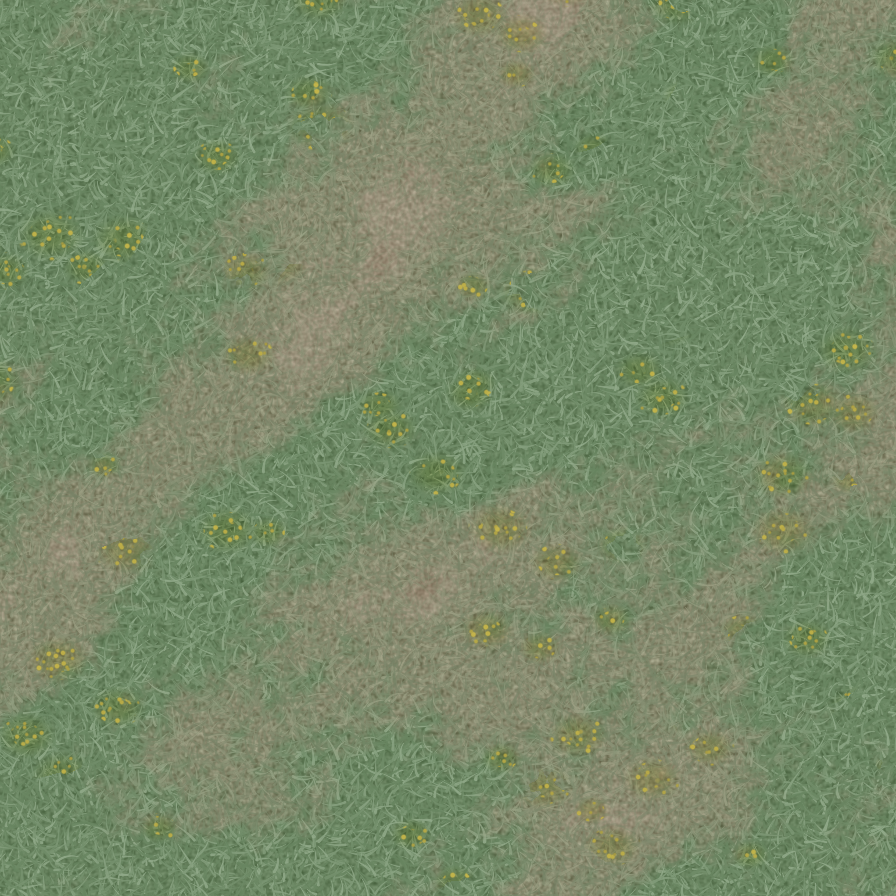
This texture is drawn by a WebGL 2 fragment shader. Its source:

```glsl
#version 300 es
precision highp float;

uniform vec2 u_resolution;
out vec4 fragColor;

vec4 hash4(vec2 cell, float seed) {
  vec2 c = cell + seed * 17.0;
  vec4 p = fract(vec4(c.xyx, c.y + seed) * vec4(0.1031, 0.1030, 0.0973, 0.1099));
  p += dot(p, p.wzxy + 33.33);
  return fract((p.xxyz + p.yzzw) * p.zywx);
}

vec2 direction(float angle) {
  return vec2(cos(angle), sin(angle));
}

float cornerSlope(vec2 cell, vec2 corner, vec2 f, float seed) {
  return dot(direction(6.2832 * hash4(cell + corner, seed).x), f - corner);
}

float gradientNoise(vec2 p, float seed) {
  vec2 cell = floor(p);
  vec2 f = fract(p);
  vec2 w = f * f * f * (f * (f * 6.0 - 15.0) + 10.0);
  float low = mix(cornerSlope(cell, vec2(0, 0), f, seed), cornerSlope(cell, vec2(1, 0), f, seed), w.x);
  float high = mix(cornerSlope(cell, vec2(0, 1), f, seed), cornerSlope(cell, vec2(1, 1), f, seed), w.x);
  return mix(low, high, w.y);
}

float fbm(vec2 p, float seed) {
  float sum = 0.0;
  float amplitude = 1.0;
  for (int i = 0; i < 5; i++) {
    sum += amplitude * gradientNoise(p, seed + float(i));
    p = p * 2.03 + 3.7;
    amplitude *= 0.5;
  }
  return sum;
}

// Curved, tapered blades, one per cell: x = tone, y = coverage
vec2 bladeLayer(vec2 uv, float cells, float seed, float sway, float pixel) {
  vec2 base = floor(uv * cells);
  vec2 result = vec2(0.0);
  for (int y = -1; y <= 1; y++) {
    for (int x = -1; x <= 1; x++) {
      vec2 cell = base + vec2(x, y);
      vec4 rnd = hash4(cell, seed);
      vec4 shape = hash4(cell, seed + 31.0);
      vec2 axis = direction(sway + (rnd.z - 0.5) * 2.9);
      vec2 p = uv - (cell + rnd.xy) / cells;
      vec2 q = vec2(dot(p, axis), dot(p, vec2(-axis.y, axis.x)));
      float halfLength = mix(0.35, 0.75, shape.x) / cells;
      float t = clamp(q.x / halfLength, -1.0, 1.0);
      float bend = (shape.y - 0.5) * 0.5 * halfLength * t * t;
      float width = mix(0.0008, 0.0017, shape.z) * (0.75 - 0.45 * t);
      float d = length(vec2(q.x - t * halfLength, q.y - bend)) - width;
      float cover = 1.0 - smoothstep(-0.6 * pixel, 0.8 * pixel, d);
      result = mix(result, vec2(pow(rnd.w, 1.4), 1.0), cover);
    }
  }
  return result;
}

// Soft round clumps where flowers may grow
float clumpField(vec2 uv, float cells, float chance) {
  vec2 base = floor(uv * cells);
  float field = 0.0;
  for (int y = -1; y <= 1; y++) {
    for (int x = -1; x <= 1; x++) {
      vec2 cell = base + vec2(x, y);
      vec4 rnd = hash4(cell, 71.0);
      vec2 p = uv - (cell + rnd.xy) / cells;
      float radius = mix(0.018, 0.036, rnd.w);
      float soft = 1.0 - smoothstep(0.2, 1.0, length(p * vec2(0.85, 1.1)) / radius);
      field = max(field, soft * step(rnd.z, chance));
    }
  }
  return field;
}

// Small blossoms: x = brightness, y = coverage
vec2 blossoms(vec2 uv, float cells, float density, float pixel) {
  vec2 base = floor(uv * cells);
  vec2 result = vec2(0.0);
  for (int y = -1; y <= 1; y++) {
    for (int x = -1; x <= 1; x++) {
      vec2 cell = base + vec2(x, y);
      vec4 rnd = hash4(cell, 93.0);
      float d = length(uv - (cell + rnd.xy) / cells) - mix(0.0015, 0.0029, rnd.w);
      float cover = 1.0 - smoothstep(-pixel, pixel, d);
      cover *= smoothstep(rnd.z, rnd.z + 0.1, density);
      result = mix(result, vec2(rnd.w, 1.0), cover);
    }
  }
  return result;
}

void main() {
  vec2 uv = gl_FragCoord.xy / u_resolution.y;
  float pixel = 1.0 / u_resolution.y;

  // Diagonal drifts of lush grass, dry grass and bare soil
  vec2 along = direction(0.68);
  vec2 drift = vec2(dot(uv, along) * 2.1, dot(uv, vec2(-along.y, along.x)) * 3.9);
  float growth = fbm(drift + 4.3, 5.0) + 0.03;
  float ragged = gradientNoise(uv * 32.0, 15.0) * 0.2 + gradientNoise(uv * 75.0, 16.0) * 0.16;
  float lush = smoothstep(-0.24, 0.2, growth + ragged);
  float bare = smoothstep(0.3, 0.52, -growth + ragged * 0.6);

  // Grainy ground
  float grain = gradientNoise(uv * 135.0, 21.0) + gradientNoise(uv * 250.0, 22.0);
  float rust = smoothstep(0.2, 0.5, gradientNoise(uv * 13.0, 25.0)) * bare;
  vec3 colour = mix(vec3(0.535, 0.535, 0.43), vec3(0.39, 0.495, 0.355), lush);
  colour = mix(colour, vec3(0.61, 0.57, 0.485), bare);
  colour = mix(colour, vec3(0.52, 0.44, 0.36), rust * 0.6);
  colour += grain * mix(0.14, 0.1, max(lush, bare));

  // Overlapping blades
  float sway = 1.2 + 1.6 * gradientNoise(uv * 6.0, 41.0);
  vec3 shade = mix(vec3(0.46, 0.505, 0.395), vec3(0.40, 0.515, 0.37), lush);
  vec3 light = mix(vec3(0.63, 0.64, 0.53), vec3(0.58, 0.675, 0.55), lush);
  float opacity = mix(0.6, 0.85, lush) * (1.0 - 0.65 * bare);
  for (int i = 0; i < 6; i++) {
    float layer = float(i);
    vec2 blade = bladeLayer(uv, 78.0 - 6.0 * layer, 50.0 + layer, sway, pixel);
    colour = mix(colour, mix(shade, light, blade.x), blade.y * opacity);
  }

  // Flower clumps with olive foliage
  float chance = 0.32 + 0.5 * gradientNoise(uv * 3.5, 61.0) - 0.12 * lush;
  float clump = clumpField(uv, 14.0, chance);
  colour *= mix(vec3(1.0), vec3(0.93, 0.93, 0.74), clump * 0.85);
  vec2 bloom = blossoms(uv, 110.0, clump * 0.75, pixel);
  colour = mix(colour, mix(vec3(0.66, 0.61, 0.25), vec3(0.8, 0.73, 0.29), bloom.x), bloom.y * 0.9);

  fragColor = vec4(colour, 1.0);
}
```
